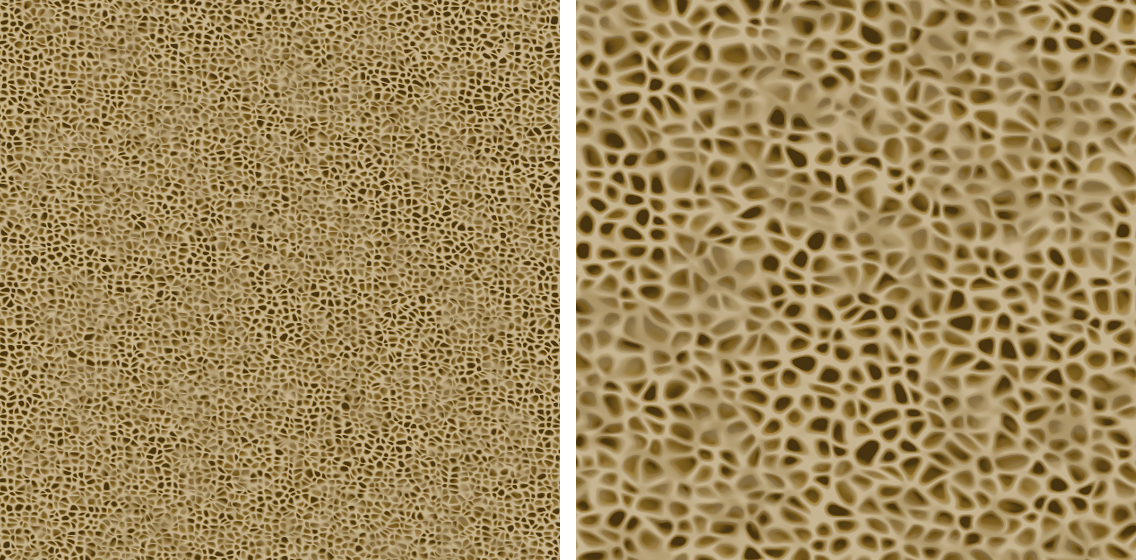
Left, the full canvas; right, a detail of the centre.
Reproduce this texture procedurally as a Shadertoy shader.

```glsl
// Porous sponge-like surface: small rounded pores with pale raised rims.
// Cellular noise gives the pores, smooth edge distance shapes their walls,
// and patchy noise decides where pores are deep or nearly filled.
#define PORES vec2(72.0, 88.0)
#define JITTER 0.72
#define ROUNDING 10.0
#define WARP 0.32
#define GRAIN 0.26
#define BORDER 0.055
#define CREAM vec3(0.78, 0.71, 0.57)
#define TAN vec3(0.67, 0.58, 0.40)
#define DRAB vec3(0.52, 0.43, 0.27)
#define GOLD vec3(0.66, 0.53, 0.25)
#define BROWN vec3(0.48, 0.36, 0.11)
#define UMBER vec3(0.28, 0.20, 0.06)

vec2 hash2(vec2 p) {
    vec3 q = fract(p.xyx * vec3(0.1031, 0.1030, 0.0973));
    q += dot(q, q.yzx + 33.33);
    return fract((q.xx + q.yz) * q.zy);
}

float valueNoise(vec2 p) {
    vec2 i = floor(p), f = fract(p);
    f = f * f * (3.0 - 2.0 * f);
    float low = mix(hash2(i).x, hash2(i + vec2(1, 0)).x, f.x);
    float high = mix(hash2(i + vec2(0, 1)).x, hash2(i + 1.0).x, f.x);
    return mix(low, high, f.y);
}

// Offset from p to the feature point of a neighbouring cell
vec2 toSeed(vec2 p, vec2 cell) {
    return cell + 0.5 + JITTER * (hash2(cell) - 0.5) - p;
}

// Smooth distance to the pore wall; also gives the pore's cell and centre
float poreWall(vec2 p, out vec2 poreCell, out vec2 center) {
    vec2 base = floor(p);
    float nearest = 1e3;
    for (int y = -1; y <= 1; y++)
    for (int x = -1; x <= 1; x++) {
        vec2 cell = base + vec2(x, y);
        vec2 d = toSeed(p, cell);
        if (dot(d, d) < nearest) {
            nearest = dot(d, d);
            poreCell = cell;
            center = d;
        }
    }
    float sum = 0.0;
    for (int y = -2; y <= 2; y++)
    for (int x = -2; x <= 2; x++) {
        vec2 cell = base + vec2(x, y);
        vec2 d = toSeed(p, cell);
        vec2 across = d - center;
        if (dot(across, across) > 1e-4) {
            float wall = dot(0.5 * (d + center), normalize(across));
            sum += exp(-ROUNDING * wall);
        }
    }
    return -log(sum) / ROUNDING;
}

// Pale rim to dark core; warmth swaps drab slopes for golden ones
vec3 poreColor(float depth, float warmth) {
    vec3 slope = mix(DRAB, GOLD, warmth);
    vec3 c = mix(CREAM, TAN, smoothstep(0.0, 0.30, depth));
    c = mix(c, slope, smoothstep(0.28, 0.52, depth));
    c = mix(c, BROWN, smoothstep(0.54, 0.76, depth));
    return mix(c, UMBER, smoothstep(0.74, 0.98, depth));
}

void mainImage(out vec4 fragColor, in vec2 fragCoord) {
    vec2 uv = fragCoord / iResolution.xy;

    // Irregular, slightly flattened pores
    vec2 p = uv * PORES;
    vec2 bend = vec2(valueNoise(p * 0.9 + 7.0), valueNoise(p * 0.9 + 91.0));
    p += 2.0 * WARP * (bend - 0.5);
    p.y += 0.12 * p.x;
    vec2 cell, center;
    float wall = poreWall(p, cell, center);

    // Small open patches along a falling diagonal, and open side borders
    vec2 drift = vec2(uv.x - 0.4 * uv.y, uv.y + 0.4 * uv.x);
    float open = 0.25 * valueNoise(drift * vec2(9.0, 15.0))
               + 0.40 * valueNoise(drift * vec2(24.0, 34.0) + 40.0)
               + 0.35 * valueNoise(drift * vec2(46.0, 62.0) + 80.0);
    float side = min(uv.x, 1.0 - uv.x);
    float border = 1.0 - smoothstep(0.3 * BORDER, 1.3 * BORDER, side);
    border = max(border, 0.5 * smoothstep(1.0 - BORDER, 1.0, uv.y));
    open = clamp(smoothstep(0.25, 0.80, open) + 0.45 * border, 0.0, 1.0);

    // Round bowls; shallow ones slope to one side and leave only an arc
    float inside = smoothstep(-0.08, 0.25, wall - 0.12 * length(center));
    vec2 seed = hash2(cell + 17.0);
    float angle = 6.2832 * seed.y;
    float tilt = dot(center, vec2(cos(angle), sin(angle)));
    float poreDepth = mix(0.58, 1.0, open) + 0.36 * (seed.x - 0.5);
    poreDepth += 0.7 * (1.0 - open) * tilt;

    // Rims fade where pores are filled; soft grain breaks them up
    float grain = valueNoise(p * 1.9 + 23.0) - 0.5;
    float rimDepth = mix(0.17, -0.02, open);
    float depth = mix(rimDepth, poreDepth, inside);
    depth += GRAIN * grain * (1.25 - 0.6 * open);

    // Light from above: shaded upper walls, golden lower walls
    float lower = clamp(center.y * 2.2, -1.0, 1.0);
    depth -= 0.14 * lower * inside;
    float warmth = clamp(0.1 + 0.7 * open + 0.35 * lower, 0.0, 1.0);

    fragColor = vec4(poreColor(depth, warmth), 1.0);
}
```
